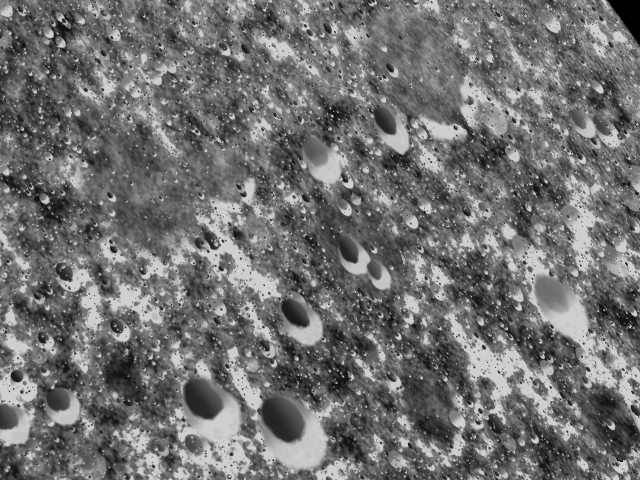
Give the GLSL for this texture, as a Shadertoy shader.

```glsl
// Draws a grey cratered moon surface, foreshortened toward a dark limb at the upper right.

const float SHADOW = 0.10;
const float SUNLIT = 0.81;
const int LAYERS = 5;

// Smooth floors and dark patches: x, y, radius, tone
const vec4 PLAINS[9] = vec4[9](
    vec4(0.29, 0.60, 0.14, 0.36), vec4(0.46, 0.635, 0.08, 0.42),
    vec4(0.75, 0.49, 0.12, 0.29), vec4(0.87, 0.855, 0.15, 0.43),
    vec4(1.27, 0.12, 0.08, 0.15), vec4(0.90, 0.15, 0.08, 0.24),
    vec4(0.26, 0.21, 0.05, 0.18), vec4(0.18, 0.76, 0.04, 0.24),
    vec4(0.77, 0.26, 0.03, 0.19));

// Large craters: x, y, radius, shadow strength
const vec4 CRATERS[11] = vec4[11](
    vec4(0.63, 0.33, 0.055, 1.0), vec4(0.44, 0.145, 0.072, 0.9),
    vec4(0.61, 0.10, 0.085, 0.9), vec4(0.738, 0.465, 0.046, 0.9),
    vec4(0.79, 0.427, 0.034, 0.6), vec4(0.816, 0.73, 0.052, 0.9),
    vec4(0.13, 0.155, 0.042, 0.8), vec4(0.025, 0.115, 0.042, 0.8),
    vec4(1.17, 0.36, 0.075, 0.2), vec4(0.67, 0.665, 0.055, 0.4),
    vec4(1.215, 0.74, 0.036, 0.5));

float hash(vec2 p) {
    return fract(sin(dot(p, vec2(127.1, 311.7))) * 43758.5);
}

float noise(vec2 p) {
    vec2 i = floor(p), f = fract(p);
    f = f * f * (3.0 - 2.0 * f);
    return mix(mix(hash(i), hash(i + vec2(1, 0)), f.x),
               mix(hash(i + vec2(0, 1)), hash(i + vec2(1, 1)), f.x), f.y);
}

float fbm(vec2 p) {
    float sum = 0.0, weight = 0.516;
    for (int i = 0; i < 5; i++) {
        sum += weight * noise(p);
        p = mat2(0.8, 0.6, -0.6, 0.8) * p * 2.03 + 7.1;
        weight *= 0.5;
    }
    return sum;
}

// Surface coordinates: x runs down the sunlight, y compresses toward the limb
vec2 surface(vec2 p) {
    float across = dot(p, vec2(0.8, 0.6));
    return vec2(dot(p, vec2(0.6, -0.8)), across * (1.1 + 0.32 * across));
}

float disc(vec2 d, float radius, float soft) {
    return 1.0 - smoothstep(1.0 - soft, 1.0 + soft, length(d) / radius);
}

// Sunlit bowl with a shadow under its upper-left wall
float crater(float tone, vec2 d, float radius, float light, float shade, float pixel) {
    float soft = max(0.1, 1.2 * pixel / radius);
    float wall = mix(0.5, SUNLIT, smoothstep(-0.4, 0.3, d.x / radius));
    tone = mix(tone, wall, light * disc(d, radius, soft));
    vec2 s = d + vec2(0.42 * radius, 0.0);
    float dark = mix(SHADOW, 0.32, smoothstep(-0.3, 0.6, s.y / radius));
    return mix(tone, dark, shade * disc(s, 0.64 * radius, soft * 1.3));
}

// Bright broken arc on the sun-facing side of a basin
float rim(float tone, vec2 d, float radius, float rough) {
    float band = 1.0 - smoothstep(0.08, 0.2, abs(length(d) / radius - 1.0));
    float facing = smoothstep(0.2, 0.7, d.x / radius);
    return mix(tone, SUNLIT, band * facing * smoothstep(0.36, 0.5, rough));
}

// One jittered grid of small craters
float scatter(float tone, vec2 q, float scale, float density, float pixel) {
    vec2 cell = floor(q * scale);
    for (int k = 0; k < 9; k++) {
        vec2 id = cell + vec2(k % 3 - 1, k / 3 - 1);
        vec2 key = id + scale;
        vec2 center = id + vec2(hash(key), hash(key + 31.7));
        float radius = mix(0.12, 0.36, pow(hash(key + 57.3), 2.0));
        float present = step(hash(key + 83.9), density);
        float light = present * smoothstep(0.1, 0.7, hash(key + 11.3));
        float shade = present * smoothstep(0.2, 0.9, hash(key + 23.1));
        tone = crater(tone, q * scale - center, radius, light, shade, pixel * scale);
    }
    return tone;
}

void mainImage(out vec4 fragColor, in vec2 fragCoord) {
    float pixel = 1.0 / iResolution.y;
    vec2 p = fragCoord * pixel;
    vec2 q = surface(p);
    float relief = fbm(q * 6.0);
    float detail = fbm(q * 27.0 + 13.0);
    float grain = noise(q * 150.0);
    vec2 warp = 0.035 * (vec2(detail, fbm(q * 24.0 + 41.0)) - 0.5);

    // Rough ground and pale ejecta
    float tone = 0.405 + 0.5 * (relief - 0.5) + 0.8 * (detail - 0.5) + 0.24 * (grain - 0.5);
    float pale = 0.4 * relief + 0.6 * detail + 0.1 * (0.45 - p.y) + 0.05 * (grain - 0.5);
    tone = mix(tone, SUNLIT, smoothstep(0.565, 0.635, pale));

    // Plains, patches and basin rims
    float calm = 0.0;
    for (int i = 0; i < 9; i++) {
        vec4 plain = PLAINS[i];
        vec2 d = q - surface(plain.xy) + warp;
        float cover = disc(d, plain.z, 0.25);
        float ground = plain.w + 0.4 * (detail - 0.5) + 0.14 * (grain - 0.5);
        tone = mix(tone, ground, 0.85 * cover);
        calm = max(calm, cover);
        if (i == 1 || i == 3) tone = rim(tone, d, plain.z, detail);
    }

    // Small craters, coarse to fine
    float scale = 9.0;
    for (int i = 0; i < LAYERS; i++) {
        tone = scatter(tone, q + 0.2 * warp, scale, mix(0.42, 0.12, calm), pixel);
        scale *= 1.8;
    }

    // Large craters
    for (int i = 0; i < 11; i++) {
        vec4 c = CRATERS[i];
        tone = crater(tone, q - surface(c.xy) + 0.6 * warp, c.z, 0.92, c.w, pixel);
    }

    // Limb against black sky
    float limb = dot(p - vec2(1.264, 1.0), vec2(0.81, 0.587));
    tone = clamp(tone, 0.08, 0.83) * (1.0 - smoothstep(-0.003, 0.003, limb));
    fragColor = vec4(vec3(tone), 1.0);
}
```
